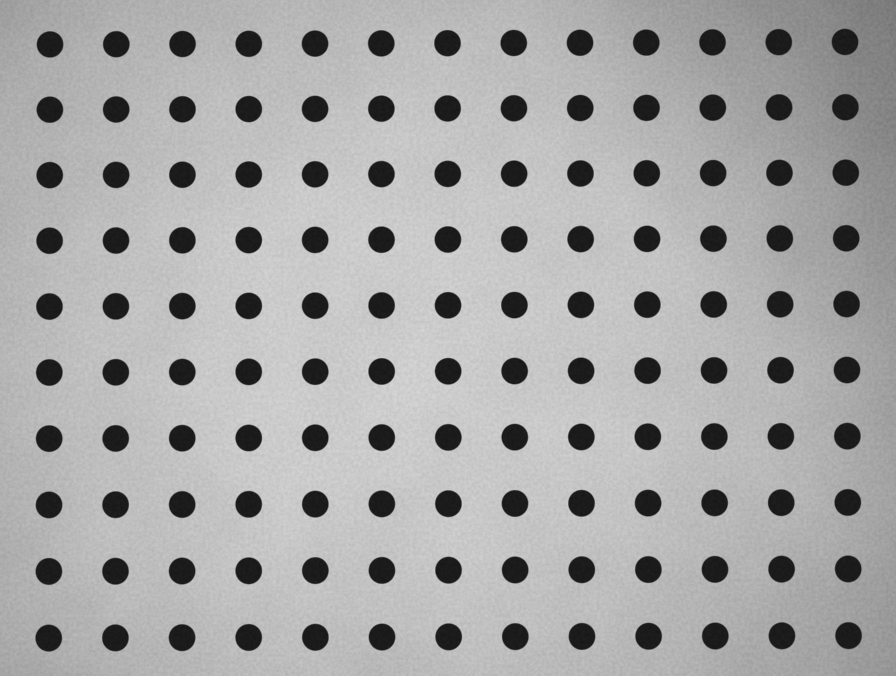
This pattern is drawn by a Shadertoy shader. Its source:

```glsl
// Calibration sheet: a 13 by 10 grid of dark dots on unevenly lit grey paper.

// Lengths are in canvas heights; x is measured from the canvas centre.
const vec2  GRID_COUNT    = vec2(13.0, 10.0);
const vec2  PITCH_BOTTOM  = vec2(0.0986, 0.0976);
const float PITCH_X_TOP   = 0.0980;
const float CENTRE_BOTTOM = 0.0010;
const float CENTRE_TOP    = -0.0007;
const float FIRST_ROW     = 0.0579;
const float GRID_HEIGHT   = 0.8782;
const float ROW_TILT      = 0.0031;
const float ROW_BEND      = 0.012;
const float DOT_RADIUS    = 0.0196;
const float EDGE_BLUR     = 0.0014;

const float INK           = 0.105;
const float PAPER         = 0.802;
const vec2  LIGHT_CENTRE  = vec2(-0.08, 0.47);
const vec2  LIGHT_FALLOFF = vec2(0.27, 0.30);
const float CORNER_SHADE  = 0.09;
const float MOTTLE        = 0.022;
const float PAPER_GRAIN   = 0.038;
const float INK_GRAIN     = 0.018;

// Random unit gradient for a lattice point.
vec2 latticeGradient(vec2 cell) {
    uvec2 k = uvec2(ivec2(cell));
    uint h = k.x * 1597334677u ^ k.y * 3812015801u;
    h = (h ^ (h >> 15)) * 2246822519u;
    h ^= h >> 13;
    float angle = float(h & 65535u) * 6.28318 / 65536.0;
    return vec2(cos(angle), sin(angle));
}

float gradientNoise(vec2 p) {
    vec2 i = floor(p), f = p - i;
    vec2 u = f * f * f * (f * (f * 6.0 - 15.0) + 10.0);
    vec2 e = vec2(1.0, 0.0);
    float a = dot(latticeGradient(i), f);
    float b = dot(latticeGradient(i + e.xy), f - e.xy);
    float c = dot(latticeGradient(i + e.yx), f - e.yx);
    float d = dot(latticeGradient(i + e.xx), f - e.xx);
    return mix(mix(a, b, u.x), mix(c, d, u.x), u.y);
}

// Signed distance to the nearest dot of the slightly tilted grid.
float dotDistance(vec2 p) {
    float t = (p.y - ROW_TILT * p.x - FIRST_ROW) / GRID_HEIGHT;
    float pitchX = mix(PITCH_BOTTOM.x, PITCH_X_TOP, t);
    float centreX = mix(CENTRE_BOTTOM, CENTRE_TOP, t);
    vec2 last = GRID_COUNT - 1.0;
    vec2 grid = vec2((p.x - centreX) / pitchX + 0.5 * last.x,
                     (t - ROW_BEND * t * (1.0 - t)) * last.y);
    vec2 nearest = clamp(floor(grid + 0.5), vec2(0.0), last);
    return length((grid - nearest) * vec2(pitchX, PITCH_BOTTOM.y)) - DOT_RADIUS;
}

// Light that fades outwards, most of all towards the upper right.
float paperLight(vec2 p) {
    vec2 q = p - LIGHT_CENTRE;
    float corner = smoothstep(0.75, 1.25, p.x + 0.7 * p.y);
    return PAPER - dot(q * q, LIGHT_FALLOFF) - CORNER_SHADE * corner;
}

// Soft blotches, from broad stains to small flecks.
float mottle(vec2 p) {
    float sum = 0.0, weight = 1.0, scale = 5.0;
    for (int i = 0; i < 4; i++) {
        sum += weight * gradientNoise(p * scale + float(i) * 17.3);
        weight *= 0.65;
        scale *= 2.3;
    }
    return sum;
}

void mainImage(out vec4 fragColor, in vec2 fragCoord) {
    vec2 p = (fragCoord - vec2(0.5 * iResolution.x, 0.0)) / iResolution.y;
    float blur = max(EDGE_BLUR, 0.75 / iResolution.y);

    float grain = gradientNoise(p * 173.0 + 40.0) + 0.8 * gradientNoise(p * 287.0 + 90.0);
    float paper = paperLight(p) + MOTTLE * mottle(p) + PAPER_GRAIN * grain;
    float ink = INK + INK_GRAIN * grain;

    float coverage = 1.0 - smoothstep(-blur, blur, dotDistance(p));
    fragColor = vec4(vec3(mix(paper, ink, coverage)), 1.0);
}
```
